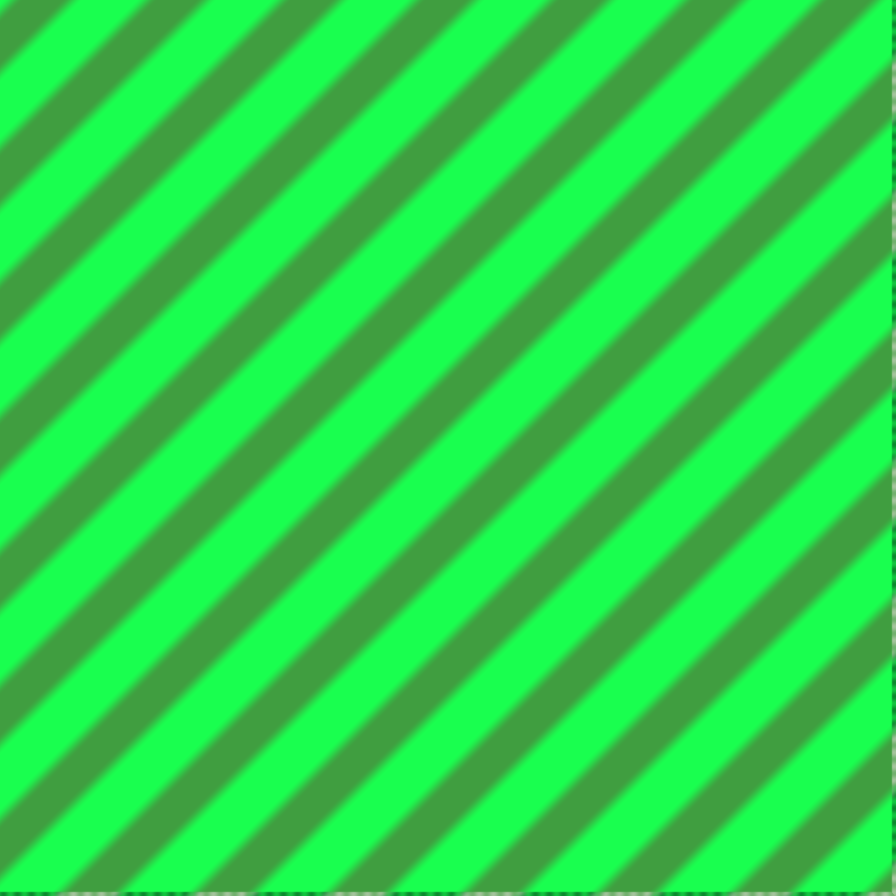
Reproduce this pattern procedurally as a Shadertoy shader.

```glsl
// Stripes
const float REPEATS = 20.0 / 3.0;     // stripe periods along each side
const float PHASE = 0.815;            // centre of the first bright stripe
const float BRIGHT_SHARE = 0.555;     // bright part of one period
const float EDGE_SOFTNESS = 0.083;    // half-width of the blurred edge, in periods
const vec3 BRIGHT_GREEN = vec3(0.10, 1.00, 0.31);
const vec3 DULL_GREEN = vec3(0.25, 0.62, 0.25);

// Worn fringe along the right and bottom sides
const float FRINGE_WIDTH = 0.0045;
const float FRINGE_DASHES = 64.0;
const float FRINGE_STRENGTH = 0.8;
const vec3 FRINGE_DARK = vec3(0.03, 0.42, 0.15);
const vec3 FRINGE_PALE = vec3(0.74, 0.80, 0.70);

const float TAU = 6.2831853;

// 1 inside a bright diagonal stripe, 0 between stripes
float stripeMask(vec2 p, float pixel) {
    float diagonal = (p.x + 1.0 - p.y) * REPEATS - PHASE;
    float fromCentre = abs(fract(diagonal + 0.5) - 0.5);
    float halfWidth = 0.5 * BRIGHT_SHARE;
    float soft = max(EDGE_SOFTNESS, pixel * REPEATS);
    return 1.0 - smoothstep(halfWidth - soft, halfWidth + soft, fromCentre);
}

// Thin fringe, broken into faint dashes along its length
float fringeMask(vec2 p, float aspect, float pixel) {
    float right = aspect - p.x;
    float nearest = min(right, p.y);
    float along = right < p.y ? p.y : p.x;
    float dashes = 0.75 + 0.25 * sin(along * FRINGE_DASHES * TAU);
    float line = 1.0 - smoothstep(FRINGE_WIDTH - pixel, FRINGE_WIDTH + pixel, nearest);
    return line * dashes * FRINGE_STRENGTH;
}

void mainImage(out vec4 fragColor, in vec2 fragCoord) {
    float pixel = 1.0 / iResolution.y;
    float aspect = iResolution.x * pixel;
    vec2 p = fragCoord * pixel;

    float stripe = stripeMask(p, pixel);
    vec3 color = mix(DULL_GREEN, BRIGHT_GREEN, stripe);

    // The fringe inverts the tone of the stripe it crosses
    vec3 fringe = mix(FRINGE_PALE, FRINGE_DARK, stripe);
    color = mix(color, fringe, fringeMask(p, aspect, pixel));

    fragColor = vec4(color, 1.0);
}
```
